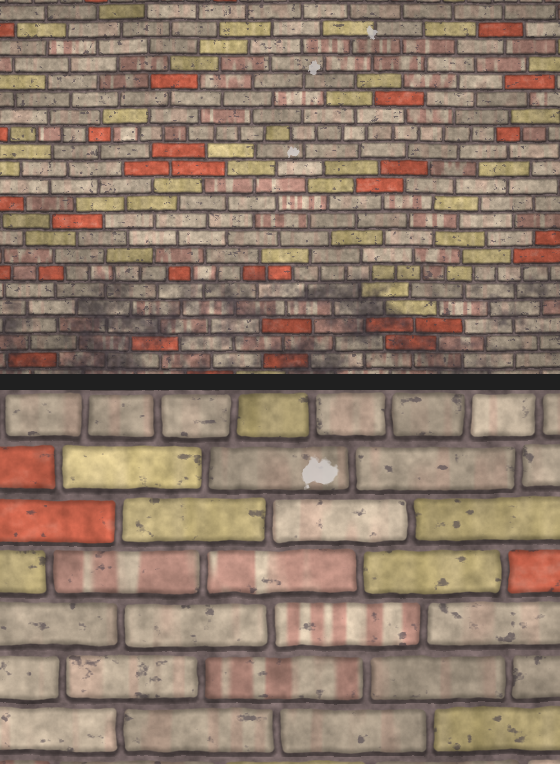
Top, the full canvas; bottom, a detail of the centre.
Reproduce this texture procedurally as a WebGL 1 fragment shader.

```glsl
precision highp float;
uniform vec2 u_resolution;

#define ROWS 21.47
#define COLUMNS 10.97
#define HEADER_EVERY 8.0
#define BED_JOINT 0.19
#define HEAD_JOINT 0.15
#define MORTAR vec3(0.375, 0.325, 0.32)
#define BEIGE vec3(0.63, 0.575, 0.505)
#define OLIVE vec3(0.635, 0.575, 0.395)
#define PINK vec3(0.59, 0.45, 0.405)
#define RED vec3(0.65, 0.325, 0.25)
#define SOOT vec3(0.22, 0.195, 0.21)
#define CHALK vec3(0.77, 0.75, 0.74)

float hash(vec2 p) {
  return fract(sin(dot(p, vec2(127.1, 311.7))) * 43758.5453);
}

float noise(vec2 p) {
  vec2 cell = floor(p), f = fract(p);
  f = f * f * (3.0 - 2.0 * f);
  return mix(mix(hash(cell), hash(cell + vec2(1.0, 0.0)), f.x),
             mix(hash(cell + vec2(0.0, 1.0)), hash(cell + 1.0), f.x), f.y);
}

float fbm(vec2 p) {
  float sum = 0.0, gain = 0.533;
  for (int i = 0; i < 4; i++) {
    sum += gain * noise(p);
    p = p * 2.03 + 17.3;
    gain *= 0.5;
  }
  return sum;
}

float roundedBox(vec2 p, vec2 halfSize, float radius) {
  vec2 q = abs(p) - halfSize + radius;
  return length(max(q, 0.0)) + min(max(q.x, q.y), 0.0) - radius;
}

// Irregular position of the joint to the left of a brick
float jointX(float column, float row) {
  return column + 0.11 * hash(vec2(column, row) + 5.7);
}

vec3 brickColour(vec2 id, vec2 p, float depth) {
  float pick = hash(id + 31.4);
  float streak = noise(p * vec2(4.5, 0.7) + id * 7.1);
  float mottling = fbm(p * vec2(2.4, 3.2) + id * 3.7);
  float grain = fbm(p * vec2(7.0, 6.0) + 40.0);
  float oliveLimit = mix(0.73, 0.56, smoothstep(13.0, 16.0, id.y));

  vec3 colour = mix(BEIGE, PINK, 0.35 * smoothstep(0.45, 0.8, streak));
  if (pick > 0.91) colour = mix(RED, PINK, 0.45 * smoothstep(0.5, 0.9, mottling));
  else if (pick > oliveLimit) colour = mix(PINK, BEIGE, smoothstep(0.4, 0.8, streak));
  else if (pick > 0.52) colour = mix(OLIVE, BEIGE, 0.35 * streak);

  colour *= 0.86 + 0.24 * hash(id + 12.9);
  colour *= 0.72 + 0.32 * mottling + 0.26 * grain;
  colour *= 0.94 + 0.12 * streak;
  // Pits, stained ends and grimy rims
  float pits = smoothstep(0.67, 0.8, fbm(p * vec2(3.8, 4.6) + 91.0));
  colour = mix(colour, SOOT * 1.3, 0.65 * pits);
  return colour * mix(0.76, 1.04, smoothstep(0.0, 0.13, depth));
}

void main() {
  vec2 uv = gl_FragCoord.xy / u_resolution;
  float aspect = u_resolution.x / u_resolution.y;
  float pixel = ROWS / u_resolution.y;
  // Lengths are in courses, counted downwards from the top
  vec2 p = vec2(uv.x * aspect, 1.0 - uv.y) * ROWS - vec2(0.0, 0.17);
  vec2 warped = p + 0.09 * (vec2(fbm(p * 2.3), fbm(p * 2.3 + 60.0)) - 0.5);
  warped.y += 0.12 * (noise(p * vec2(0.22, 0.1) + 8.0) - 0.5);

  // Staggered stretchers, with a course of headers at intervals
  float row = floor(warped.y);
  float header = 1.0 - step(0.5, mod(row + 1.0, HEADER_EVERY));
  float pitch = aspect * ROWS / COLUMNS * mix(1.0, 0.5, header);
  float stagger = mix(0.80, 0.23, mod(row, 2.0)) + 0.014 * row;
  float x = warped.x / pitch - stagger + 0.08 * (hash(vec2(row, 2.3)) - 0.5);
  float column = floor(x);
  column -= step(x, jointX(column, row));
  vec2 id = vec2(column, row);

  float left = jointX(column, row), right = jointX(column + 1.0, row);
  vec2 local = vec2((x - 0.5 * (left + right)) * pitch, fract(warped.y) - 0.5);
  local.y += 0.04 * (hash(id + 3.1) - 0.5);
  vec2 halfSize = 0.5 * vec2((right - left) * pitch - HEAD_JOINT, 1.0 - BED_JOINT);
  float edge = roundedBox(local, halfSize, 0.09);
  float cover = 1.0 - smoothstep(-pixel, pixel, edge);

  // Rough mortar, shaded just below each brick
  vec3 colour = MORTAR * (0.68 + 0.64 * fbm(p * 5.0 + 23.0));
  float shade = roundedBox(local - vec2(0.0, 0.07), halfSize, 0.09);
  colour *= mix(0.68, 1.06, smoothstep(-0.02, 0.07, shade));
  colour = mix(colour, brickColour(id, p, -edge), cover);

  // Soot gathers in the lower courses
  float low = smoothstep(0.69, 0.79, 1.0 - uv.y);
  float clouds = fbm(p * vec2(0.34, 0.6) + 14.0);
  float grime = low * smoothstep(0.36, 0.72, 0.6 * clouds + 0.4 * fbm(p * 1.9 + 70.0));
  colour = mix(colour, SOOT * (0.8 + 0.5 * noise(p * 6.0)), 0.72 * grime);

  // A few chalky splashes
  for (int i = 0; i < 3; i++) {
    float k = float(i);
    vec2 centre = vec2(0.525 + 0.035 * k * k, 0.59 + 0.23 * sqrt(k));
    vec2 offset = (uv - centre) * vec2(aspect, 1.0) * ROWS;
    float blot = length(offset * vec2(1.5, 1.0)) + 1.1 * (fbm(p * 3.5 + k) - 0.5);
    colour = mix(colour, CHALK, 0.8 * (1.0 - smoothstep(0.3, 0.3 + 0.1 + pixel, blot)));
  }

  // Broad weathering and a gentle falloff to the corners
  colour *= 0.93 + 0.2 * fbm(p * 0.25 + 33.0);
  colour *= 1.06 - 0.38 * dot(uv - 0.5, uv - 0.5);
  gl_FragColor = vec4(clamp(colour, 0.0, 1.0), 1.0);
}
```
